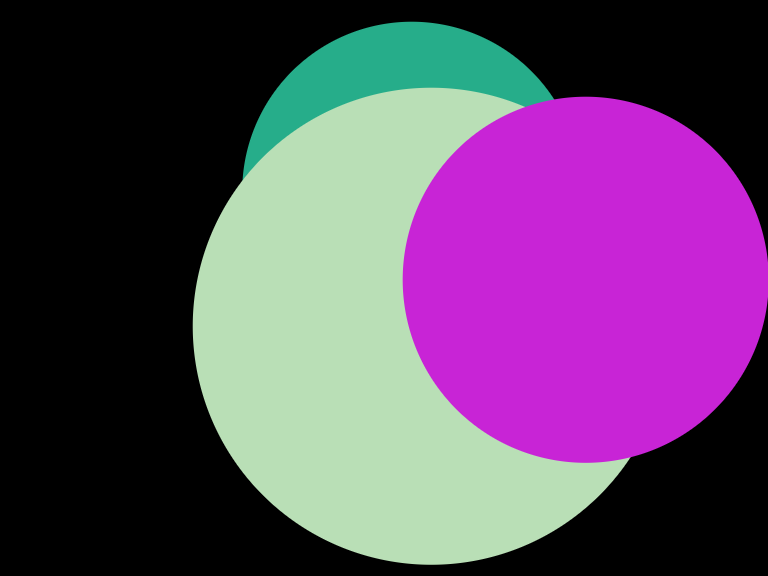
A Shadertoy shader for this background:

```glsl
const vec3 BLACK = vec3(0.0);
const vec3 TEAL = vec3(0.15, 0.68, 0.54);
const vec3 PALE_GREEN = vec3(0.727, 0.875, 0.715);
const vec3 MAGENTA = vec3(0.784, 0.14, 0.84);

// Signed distance to a circle, negative inside
float circleDistance(vec2 p, vec2 center, float radius) {
    return length(p - center) - radius;
}

// Lay a flat colour over the base wherever the distance is negative
vec3 paint(vec3 base, vec3 color, float dist, float pixel) {
    float coverage = clamp(0.5 - dist / pixel, 0.0, 1.0);
    return mix(base, color, coverage);
}

void mainImage(out vec4 fragColor, in vec2 fragCoord) {
    // Canvas height is one unit
    float pixel = 1.0 / iResolution.y;
    vec2 p = fragCoord * pixel;

    // Discs from back to front
    vec3 color = BLACK;
    color = paint(color, TEAL, circleDistance(p, vec2(0.7148, 0.668), 0.2943), pixel);
    color = paint(color, PALE_GREEN, circleDistance(p, vec2(0.7487, 0.4336), 0.4141), pixel);
    color = paint(color, MAGENTA, circleDistance(p, vec2(1.0169, 0.5143), 0.3178), pixel);

    fragColor = vec4(color, 1.0);
}
```
